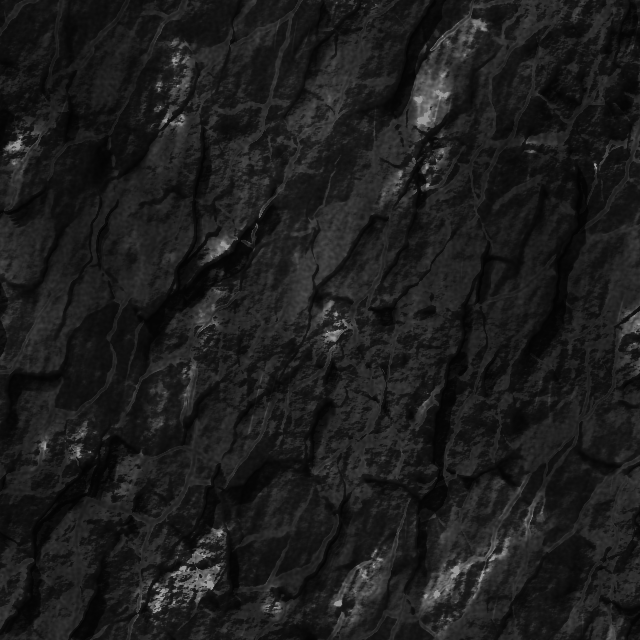
A WebGL 1 fragment shader for this texture:

```glsl
precision highp float;

uniform vec2 u_resolution;

const vec2 LIGHT_DIR = vec2(-0.45, 0.89);
const vec3 ROCK_GREY = vec3(0.098, 0.098, 0.098);
const float CONTRAST = 0.53;

vec2 hash2(vec2 p) {
  vec3 q = fract(p.xyx * vec3(0.1031, 0.1030, 0.0973));
  q += dot(q, q.yzx + 33.33);
  return fract((q.xx + q.yz) * q.zy);
}

float cornerGradient(vec2 cell, vec2 offset) {
  return dot(hash2(cell) * 2.0 - 1.0, offset);
}

float gradientNoise(vec2 p) {
  vec2 i = floor(p);
  vec2 f = p - i;
  vec2 u = f * f * f * (f * (f * 6.0 - 15.0) + 10.0);
  vec2 e = vec2(1.0, 0.0);
  float low = mix(cornerGradient(i, f), cornerGradient(i + e, f - e), u.x);
  float high = mix(cornerGradient(i + e.yx, f - e.yx),
                   cornerGradient(i + e.xx, f - e.xx), u.x);
  return 1.4 * mix(low, high, u.y);
}

float fbm(vec2 p) {
  float sum = 0.0;
  float amplitude = 1.0;
  for (int i = 0; i < 4; i++) {
    sum += amplitude * gradientNoise(p);
    p = mat2(1.6, 1.2, -1.2, 1.6) * p + 19.7;
    amplitude *= 0.5;
  }
  return sum;
}

// Tilted plates, one per cell; a higher sharpness gives steeper cliffs
float slabs(vec2 p, float sharpness) {
  vec2 base = floor(p);
  float total = 0.0;
  float weights = 0.0;
  for (int y = -1; y <= 1; y++) {
    for (int x = -1; x <= 1; x++) {
      vec2 id = base + vec2(float(x), float(y));
      vec2 offset = p - id - mix(vec2(0.08), vec2(0.92), hash2(id));
      vec2 tilt = 2.0 * (hash2(id + 57.0) - 0.5);
      float level = hash2(id + 113.0).x;
      float w = exp(-sharpness * dot(offset, offset));
      total += w * (level + dot(tilt, offset));
      weights += w;
    }
  }
  return total / max(weights, 1e-36);
}

vec2 lean(vec2 p, float amount) {
  return vec2(p.x - amount * p.y, p.y);
}

// Large plates, crossed by smaller blocks and by chips in broken zones
float relief(vec2 p) {
  vec2 warp = vec2(fbm(p * 9.0), fbm(p * 9.0 + 31.0));
  vec2 q = p + 0.021 * warp;
  float broken = smoothstep(-0.3, 0.3, gradientNoise(p * 4.0 + 3.0));
  float h = 0.046 * slabs(lean(q, 0.2) * vec2(8.0, 4.0) + 5.0, 70.0);
  h += 0.030 * slabs(lean(q, 0.4) * vec2(14.0, 7.5) + 40.0, 40.0);
  h += 0.020 * broken * slabs(lean(q, -0.2) * vec2(28.0, 19.0) + 90.0, 16.0);
  h += 0.022 * fbm(lean(p, 0.2) * vec2(10.0, 5.0) + 12.0);
  return h + 0.005 * fbm(p * 45.0) * (0.35 + broken);
}

// Gentle slopes catch the light; steep lit cliffs stay muted
float lighting(vec2 p, float h, float e) {
  vec2 slope = vec2(relief(p + vec2(e, 0.0)), relief(p + vec2(0.0, e))) - h;
  float facing = -dot(slope / e, LIGHT_DIR);
  float glare = max(facing, 0.0);
  return facing / (0.5 + abs(facing) + 0.7 * glare * glare);
}

float shadow(vec2 p, float h) {
  float blocked = 0.0;
  for (int i = 1; i <= 5; i++) {
    float reach = 0.006 * float(i);
    blocked = max(blocked, relief(p + LIGHT_DIR * reach) - h - 0.5 * reach);
  }
  return smoothstep(0.0, 0.028, blocked);
}

// Thin line along the zero contour of a noise field
float vein(vec2 p, float width) {
  return 1.0 - smoothstep(0.0, width, abs(gradientNoise(p)));
}

void main() {
  vec2 p = gl_FragCoord.xy / u_resolution.y;
  vec2 strata = lean(p, 0.22);
  float h = relief(p);
  float lit = lighting(p, h, 0.0016);

  // Relief, broad tone, streaks and grain
  float tone = 0.32 + 1.6 * lit - 2.0 * shadow(p, h);
  tone += 0.9 * fbm(p * 3.0 + 8.0);
  tone += 0.5 * gradientNoise(strata * vec2(70.0, 14.0));
  tone += 0.6 * gradientNoise(p * 160.0);

  // Glossy mineral patches, flecks and a few short scratches
  float mineral = smoothstep(0.2, 0.62, fbm(strata * vec2(7.0, 4.5) + 71.0));
  float flecks = smoothstep(0.1, 0.55, fbm(p * 50.0));
  tone += mineral * (0.3 + 3.2 * max(lit, 0.0) + 1.6 * flecks);
  float scratched = smoothstep(0.25, 0.5, gradientNoise(p * 9.0 + 23.0));
  tone += 0.8 * scratched * vein(strata * vec2(22.0, 5.0) + 3.0, 0.05);

  gl_FragColor = vec4(min(ROCK_GREY * exp(CONTRAST * tone), 0.6), 1.0);
}
```
